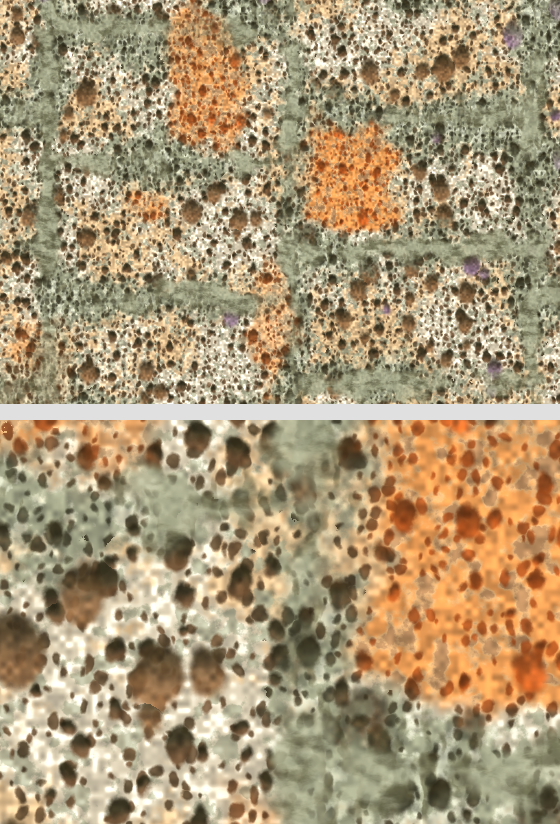
Top, the full canvas; bottom, a detail of the centre.
Reproduce this texture procedurally as a Shadertoy shader.

```glsl
#define FINE_CELL 0.0125
#define MEDIUM_CELL 0.027
#define PIT_CELL 0.062
#define BRICK_WIDTH 0.6
#define BRICK_HEIGHT 0.335
#define MOSS_REACH 0.088
#define GRAIN_CONTRAST 0.42

const vec3 CREAM = vec3(0.89, 0.84, 0.73);
const vec3 CHALK = vec3(0.95, 0.93, 0.86);
const vec3 PEACH = vec3(0.90, 0.74, 0.53);
const vec3 ORANGE = vec3(0.93, 0.62, 0.34);
const vec3 RUST = vec3(0.69, 0.32, 0.12);
const vec3 BROWN = vec3(0.42, 0.30, 0.19);
const vec3 MAUVE = vec3(0.43, 0.34, 0.42);
const vec3 SAGE = vec3(0.62, 0.63, 0.52);
const vec3 LICHEN = vec3(0.81, 0.82, 0.72);
const vec3 OLIVE = vec3(0.41, 0.41, 0.30);
const vec3 SHADOW = vec3(0.18, 0.16, 0.09);

// Rust stains: centre and radii
const vec4 STAINS[5] = vec4[5](
    vec4(0.85, 0.56, 0.12, 0.16), vec4(0.49, 0.82, 0.10, 0.19),
    vec4(0.36, 0.50, 0.06, 0.05), vec4(0.67, 0.18, 0.06, 0.15),
    vec4(0.08, 0.11, 0.12, 0.14));

float hash(vec2 c) {
    vec3 q = fract(c.xyx * vec3(0.1031, 0.1030, 0.0973));
    q += dot(q, q.yzx + 33.33);
    return fract((q.x + q.y) * q.z);
}

float noise(vec2 p) {
    vec2 i = floor(p), f = fract(p);
    f = f * f * (3.0 - 2.0 * f);
    return mix(mix(hash(i), hash(i + vec2(1, 0)), f.x),
               mix(hash(i + vec2(0, 1)), hash(i + vec2(1, 1)), f.x), f.y);
}

float fbm(vec2 p) {
    float sum = 0.0, weight = 0.52;
    for (int i = 0; i < 5; i++) {
        sum += weight * noise(p);
        p = mat2(1.6, 1.2, -1.2, 1.6) * p + 7.3;
        weight *= 0.5;
    }
    return sum;
}

// Scattered holes: x coverage, y height inside the hole, z random id
vec3 pores(vec2 p, float cell, float share, float seed) {
    vec2 q = p / cell, base = floor(q);
    float blur = 0.08 + 0.7 / (iResolution.y * cell);
    vec3 best = vec3(0.0);
    for (int j = -1; j <= 1; j++)
    for (int i = -1; i <= 1; i++) {
        vec2 c = base + vec2(i, j) + seed;
        float id = hash(c);
        if (id > share) continue;
        vec2 centre = c - seed + 0.15 + 0.7 * vec2(hash(c + 17.0), hash(c + 31.0));
        float size = hash(c + 53.0);
        float radius = mix(0.19, 0.5, size * size);
        vec2 d = (q - centre) * vec2(1.15, 0.85);
        float cover = smoothstep(blur, -blur, length(d) - radius);
        if (cover > best.x) best = vec3(cover, d.y / radius, id / share);
    }
    return best;
}

// Distance to the mortar joints of staggered brick columns
float jointDistance(vec2 p) {
    p += 0.03 * (vec2(fbm(p * 5.0), fbm(p * 5.0 + 40.0)) - 0.5);
    float x = (p.x - 0.12) / BRICK_WIDTH;
    float shift = 0.63 * (1.0 - mod(floor(x), 2.0));
    float y = (p.y - 0.05) / BRICK_HEIGHT - shift;
    vec2 d = abs(fract(vec2(x, y) + 0.5) - 0.5) * vec2(BRICK_WIDTH, BRICK_HEIGHT);
    return min(d.x * 1.4, d.y);
}

float stainAmount(vec2 p) {
    float ragged = 1.5 * (fbm(p * 13.0) - 0.5), amount = 0.0;
    for (int i = 0; i < 5; i++) {
        float d = length((p - STAINS[i].xy) / STAINS[i].zw) + ragged;
        amount = max(amount, smoothstep(1.1, 0.6, d) * (1.0 - 0.13 * float(i)));
    }
    return amount;
}

void mainImage(out vec4 fragColor, in vec2 fragCoord) {
    vec2 p = fragCoord / iResolution.y;
    vec2 warped = p + 0.011 * (vec2(fbm(p * 60.0), fbm(p * 60.0 + 19.0)) - 0.5);
    float grain = noise(p * 185.0);
    float mottle = fbm(p * 75.0);

    // Zones of stain, moss and smooth mortar film
    float joint = jointDistance(p);
    float stain = stainAmount(p);
    float moss = smoothstep(MOSS_REACH, 0.02, joint + 0.26 * (fbm(p * 5.0 + 11.0) - 0.5)
                 + 0.08 * (mottle - 0.5)) * (1.0 - 0.85 * stain);
    float film = smoothstep(0.036, 0.012, joint + 0.09 * (fbm(p * 17.0) - 0.5));
    film *= smoothstep(0.38, 0.52, fbm(p * 6.0 + 70.0)) * (1.0 - 0.9 * stain);

    // Ground
    float ochre = smoothstep(0.45, 0.68, fbm(p * 7.0 + 31.0) + 0.5 * (mottle - 0.5));
    vec3 stone = mix(CREAM, CHALK, smoothstep(0.5, 0.85, grain));
    stone = mix(stone, PEACH, 0.8 * ochre);
    stone = mix(stone, mix(PEACH, ORANGE, smoothstep(0.35, 0.6, mottle)), stain);
    vec3 mossy = mix(SAGE, LICHEN, smoothstep(0.47, 0.66, mottle));
    float tufts = noise(warped * vec2(150.0, 55.0));
    mossy = mix(mossy, OLIVE, 0.75 * smoothstep(0.55, 0.85, tufts));
    vec3 color = mix(stone, mossy, moss);
    color = mix(color, mix(SAGE, RUST, 0.55 * stain), 0.65 * smoothstep(0.47, 0.34, mottle));

    // Holes from fine to large
    vec3 hollow = mix(mix(BROWN, RUST, stain), OLIVE * 0.7, moss);
    vec3 deep = mix(SHADOW, RUST * 0.75, 0.85 * stain);
    vec3 fine = pores(warped, FINE_CELL, 0.52 + 0.15 * moss, 3.0);
    color = mix(color, mix(hollow, deep, 0.6 * fine.z), 0.85 * fine.x);
    vec3 medium = pores(warped, MEDIUM_CELL, 0.42, 91.0);
    vec3 inside = mix(hollow, deep, smoothstep(-0.7, 0.5, medium.y));
    color = mix(color, inside, 0.92 * medium.x);
    vec3 pit = pores(warped, PIT_CELL, 0.2, 207.0);
    vec3 floorTone = mix(hollow, MAUVE, step(0.82, pit.z) * (1.0 - stain));
    inside = mix(floorTone * 1.35, mix(floorTone, deep, 0.7), smoothstep(-0.6, 0.8, pit.y));
    color = mix(color, inside, 0.9 * pit.x * (1.0 - 0.5 * moss));

    // Brushed mortar film with a dark lower fringe
    float brush = fbm(p * vec2(38.0, 75.0) + 5.0);
    vec3 filmTone = mix(OLIVE, SAGE * 1.12, smoothstep(0.22, 0.58, brush));
    float fringe = film * (1.0 - film) * 4.0;
    color = mix(color, SHADOW * 1.5, 0.45 * fringe * smoothstep(0.45, 0.75, tufts));
    color = mix(color, filmTone, 0.82 * film);

    color *= 1.0 + GRAIN_CONTRAST * (grain - 0.5) * (1.0 - 0.6 * film);
    fragColor = vec4(clamp(color, 0.0, 1.0), 1.0);
}
```
